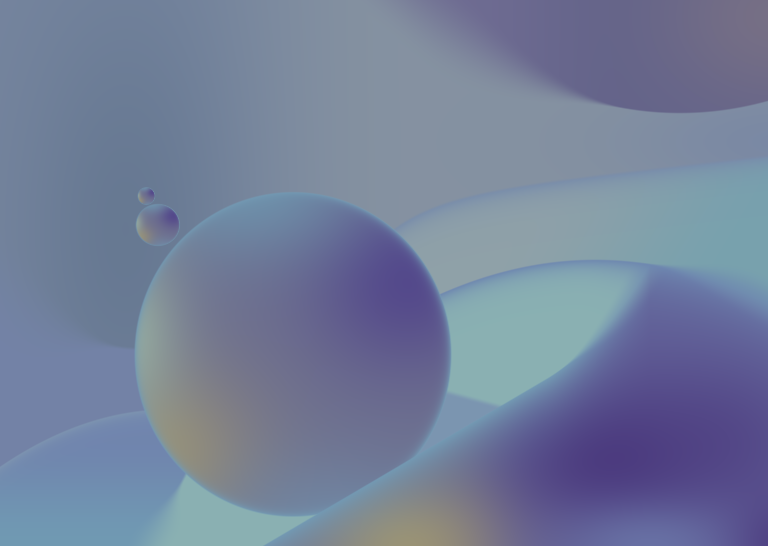
A WebGL 1 fragment shader for this background:

```glsl
precision highp float;
uniform vec2 u_resolution;

const float EDGE = 0.002;
const vec2 BALL_POS = vec2(0.5366, 0.351);
const vec2 BALL_SIZE = vec2(0.290, 0.297);
const vec2 MOON_POS = vec2(0.289, 0.588);
const vec2 MOON_SIZE = vec2(0.040, 0.038);
const vec2 BEAD_POS = vec2(0.268, 0.641);
const vec2 BEAD_SIZE = vec2(0.0155);

const vec3 SLATE = vec3(0.46, 0.52, 0.62);
const vec3 DEEP_SLATE = vec3(0.40, 0.47, 0.57);
const vec3 MIST = vec3(0.52, 0.57, 0.63);
const vec3 PERIWINKLE = vec3(0.45, 0.51, 0.65);
const vec3 DUSK = vec3(0.39, 0.39, 0.54);
const vec3 MAUVE = vec3(0.47, 0.44, 0.52);
const vec3 PALE_GREY = vec3(0.56, 0.63, 0.66);
const vec3 TEAL = vec3(0.47, 0.63, 0.68);
const vec3 AQUA = vec3(0.54, 0.69, 0.70);
const vec3 SKY = vec3(0.45, 0.60, 0.70);
const vec3 LIP_BLUE = vec3(0.43, 0.53, 0.69);
const vec3 VIOLET = vec3(0.29, 0.22, 0.49);
const vec3 INDIGO = vec3(0.38, 0.37, 0.59);
const vec3 SAND = vec3(0.62, 0.58, 0.44);
const vec3 PALE_GREEN = vec3(0.60, 0.69, 0.63);

float cover(float d, float soft) {
  return smoothstep(-soft, soft, d);
}

// Soft elliptical pool of colour
vec3 glow(vec3 base, vec3 tint, vec2 p, vec2 center, vec2 size, float amount) {
  vec2 q = (p - center) / size;
  return mix(base, tint, amount * exp(-dot(q, q)));
}

// Colour that fades inward from a surface edge
vec3 rim(vec3 body, vec3 lip, float depth, float width) {
  return mix(body, lip, exp(-max(depth, 0.0) / width));
}

vec3 ballColor(vec2 n) {
  vec3 c = vec3(0.43, 0.44, 0.56);
  c = glow(c, vec3(0.32, 0.27, 0.54), n, vec2(0.72, 0.50), vec2(0.62, 0.60), 0.95);
  c = glow(c, vec3(0.43, 0.58, 0.68), n, vec2(-0.30, 1.05), vec2(0.75, 0.45), 0.9);
  c = glow(c, SAND, n, vec2(-0.85, -0.65), vec2(0.62, 0.55), 0.85);
  c = glow(c, PALE_GREEN, n, vec2(-1.1, 0.12), vec2(0.38, 0.58), 0.95);
  c = glow(c, vec3(0.44, 0.54, 0.65), n, vec2(0.25, -1.1), vec2(0.75, 0.45), 0.85);
  return rim(c, SKY, 1.0 - length(n), 0.025);
}

vec3 addBall(vec3 base, vec2 p, vec2 center, vec2 size) {
  vec2 n = (p - center) / size;
  return mix(base, ballColor(n), cover((1.0 - length(n)) * size.y, EDGE));
}

// Misty backdrop, upper right dome and left hollow
vec3 backdrop(vec2 p) {
  vec3 c = mix(SLATE, MIST, smoothstep(0.25, 0.75, p.x));
  c = glow(c, DEEP_SLATE, p, vec2(0.23, 0.58), vec2(0.19, 0.42), 0.95);
  c = glow(c, PERIWINKLE, p, vec2(1.45, 0.74), vec2(0.30, 0.10), 0.6);

  float hollowX = min(p.x - 0.26, 0.0);
  float hollow = 0.361 + 1.7 * hollowX * hollowX;
  float hollowSoft = mix(0.12, 0.004, smoothstep(0.0, 0.22, p.x));
  c = mix(c, PERIWINKLE, cover(hollow - p.y, hollowSoft));

  float domeX = p.x - 1.245;
  float dome = 0.793 + 0.85 * domeX * domeX;
  float domeSoft = mix(0.10, EDGE, smoothstep(0.78, 1.14, p.x));
  vec3 domeColor = mix(DUSK, vec3(0.43, 0.42, 0.57), smoothstep(1.15, 0.85, p.x));
  domeColor = glow(domeColor, MAUVE, p, vec2(1.42, 0.97), vec2(0.20, 0.16), 0.9);
  return mix(c, domeColor, cover(p.y - dome, domeSoft));
}

void main() {
  vec2 p = gl_FragCoord.xy / u_resolution.y;
  vec3 c = backdrop(p);

  // Far wave
  float farDepth = 0.679 + 0.113 * (p.x - 1.1) - 0.05 * exp(-11.0 * (p.x - 0.733)) - p.y;
  vec3 farColor = mix(PALE_GREY, TEAL, smoothstep(0.95, 1.4, p.x + 0.6 * (0.6 - p.y)));
  c = mix(c, rim(farColor, vec3(0.47, 0.55, 0.67), farDepth, 0.022), cover(farDepth, 0.004));

  // Basin with its shaded floor
  float crestX = p.x - 1.09;
  float basinDepth = 0.524 - 0.78 * crestX * crestX - p.y;
  float right = smoothstep(1.05, 1.35, p.x);
  vec3 basin = rim(AQUA, LIP_BLUE, basinDepth, mix(0.018, 0.05, right));
  float shade = cover(0.283 - 0.27 * (p.x - 0.815) - p.y, 0.006);
  basin = mix(basin, vec3(0.47, 0.56, 0.69), 0.8 * shade);
  float basinMask = cover(basinDepth, mix(EDGE, 0.05, smoothstep(1.18, 1.4, p.x)));
  c = mix(c, basin, basinMask);

  // Left hill and pale floor beneath the ball
  float hillDepth = 0.145 + 0.68 * p.x - 1.1 * p.x * p.x - p.y;
  vec3 hill = mix(vec3(0.44, 0.60, 0.70), vec3(0.44, 0.52, 0.68), smoothstep(0.0, 0.20, p.y));
  hill = rim(hill, vec3(0.49, 0.58, 0.69), hillDepth, 0.012);
  float floorSoft = mix(0.045, 0.004, smoothstep(0.02, 0.12, p.y));
  hill = mix(hill, AQUA, cover(p.x - 0.302 - 0.52 * (p.y - 0.057), floorSoft));
  c = mix(c, hill, cover(hillDepth, EDGE));

  // Balls
  c = addBall(c, p, BALL_POS, BALL_SIZE);
  c = addBall(c, p, MOON_POS, MOON_SIZE);
  c = addBall(c, p, BEAD_POS, BEAD_SIZE);

  // Near fold sweeping up into the basin crest
  float bend = max(p.x - 1.0, 0.0);
  float foldDepth = 0.029 + 0.589 * (p.x - 0.531) + 2.7 * bend * bend - p.y;
  float foldSoft = mix(EDGE, 0.07, smoothstep(1.03, 1.2, p.x));
  vec3 fold = mix(INDIGO, vec3(0.43, 0.42, 0.54), smoothstep(1.0, 0.8, p.x));
  fold = glow(fold, VIOLET, p, vec2(1.11, 0.155), vec2(0.21, 0.14), 0.95);
  fold = glow(fold, VIOLET, p, vec2(1.32, 0.20), vec2(0.18, 0.14), 0.5);
  fold = glow(fold, vec3(0.41, 0.45, 0.65), p, vec2(1.19, 0.0), vec2(0.17, 0.075), 0.9);
  fold = glow(fold, VIOLET, p, vec2(1.43, 0.0), vec2(0.09, 0.09), 0.75);
  fold = glow(fold, SAND, p, vec2(0.74, 0.0), vec2(0.17, 0.12), 0.95);
  float lipDepth = min(foldDepth, basinDepth);
  fold = rim(fold, mix(SKY, LIP_BLUE, smoothstep(1.0, 1.2, p.x)), lipDepth, 0.055);
  c = mix(c, fold, cover(foldDepth, foldSoft) * max(basinMask, step(p.x, 1.0)));

  gl_FragColor = vec4(c, 1.0);
}
```
